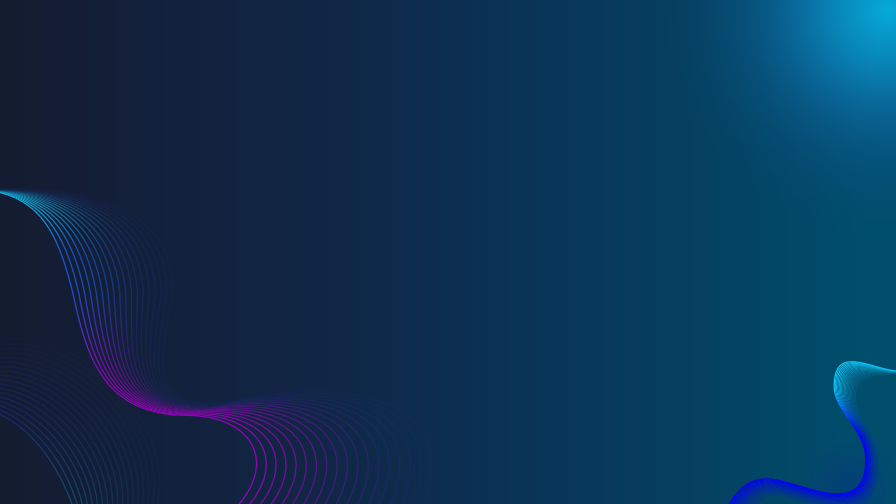
Write a WebGL 1 fragment shader that draws this background.

```glsl
precision highp float;
// Dark navy to teal gradient with a cyan glow in the top right corner and
// flowing ribbons of thin lines. Each ribbon blends an inner Bezier curve
// into an outer one, drawing evenly spaced strands that fade outwards.
uniform vec2 u_resolution;

const float STRANDS = 18.0;
const int STEPS = 16;
const float HALF_WIDTH = 0.0013;

const vec3 CYAN = vec3(0.06, 0.75, 0.95);
const vec3 AZURE = vec3(0.08, 0.36, 0.88);
const vec3 PURPLE = vec3(0.62, 0.0, 0.76);
const vec3 INDIGO = vec3(0.12, 0.18, 0.62);
const vec3 BLUE = vec3(0.01, 0.0, 0.96);

float segmentDistance(vec2 p, vec2 a, vec2 b) {
  vec2 pa = p - a, ba = b - a;
  float h = clamp(dot(pa, ba) / max(dot(ba, ba), 1e-7), 0.0, 1.0);
  return length(pa - ba * h);
}

// Cubic Bezier on two curves at once: inner in xy, outer in zw
vec4 bezier(vec4 a, vec4 b, vec4 c, vec4 d, float t) {
  float s = 1.0 - t;
  return s * s * s * a + 3.0 * s * s * t * b + 3.0 * s * t * t * c + t * t * t * d;
}

float lineCoverage(float dist, float pixel) {
  float edge = clamp((HALF_WIDTH - dist) / pixel + 0.5, 0.0, 1.0);
  return min(edge, 2.0 * HALF_WIDTH / pixel);
}

// Returns opacity in x and the strand position, inner 0 to outer 1, in y
vec2 ribbon(vec2 p, float pixel, vec4 a, vec4 b, vec4 c, vec4 d) {
  vec4 low = min(min(a, b), min(c, d));
  vec4 high = max(max(a, b), max(c, d));
  vec2 margin = vec2(HALF_WIDTH + pixel);
  if (any(lessThan(p, min(low.xy, low.zw) - margin)) ||
      any(greaterThan(p, max(high.xy, high.zw) + margin))) return vec2(0.0);

  vec2 best = vec2(0.0);
  vec4 start = a;
  for (int i = 1; i <= STEPS; i++) {
    vec4 end = bezier(a, b, c, d, float(i) / float(STEPS));
    for (float n = 0.0; n < STRANDS; n++) {
      float k = n / (STRANDS - 1.0);
      float dist = segmentDistance(p, mix(start.xy, start.zw, k), mix(end.xy, end.zw, k));
      float opacity = lineCoverage(dist, pixel) * mix(0.12, 1.0, pow(1.0 - k, 1.4));
      if (opacity > best.x) best = vec2(opacity, k);
    }
    start = end;
  }
  return best;
}

vec2 strongest(vec2 a, vec2 b) {
  return a.x > b.x ? a : b;
}

vec3 backdrop(float u) {
  vec3 col = mix(vec3(0.08, 0.105, 0.18), vec3(0.066, 0.147, 0.27), smoothstep(-0.1, 0.4, u));
  col = mix(col, vec3(0.045, 0.185, 0.32), clamp((u - 0.35) / 0.17, 0.0, 1.0));
  return mix(col, vec3(0.0, 0.305, 0.425), clamp((u - 0.52) / 0.45, 0.0, 1.0));
}

vec3 addCornerGlow(vec3 col, float dist) {
  float core = pow(clamp(1.0 - dist / 0.42, 0.0, 1.0), 2.0);
  vec3 light = mix(vec3(0.05, 0.33, 0.55), vec3(0.02, 0.67, 0.85), core);
  return mix(col, light, 1.0 - smoothstep(0.08, 0.46, dist));
}

// Large wave on the left
vec2 leftWave(vec2 p, float pixel) {
  vec4 bend = vec4(0.144, 0.421, 0.343, 0.421);
  vec4 pinch = vec4(0.370, 0.176, 0.440, 0.199);
  vec2 top = ribbon(p, pixel, vec4(0.0, 0.618, 0.0, 0.625),
    vec4(0.093, 0.595, 0.208, 0.630), vec4(0.120, 0.514, 0.343, 0.572), bend);
  vec2 middle = ribbon(p, pixel, bend,
    vec4(0.171, 0.294, 0.324, 0.294), vec4(0.204, 0.176, 0.278, 0.194), pinch);
  vec2 bottom = ribbon(p, pixel, pinch, vec4(0.498, 0.176, 0.694, 0.264),
    vec4(0.551, 0.086, 0.926, 0.201), vec4(0.472, -0.003, 0.838, -0.003));
  return strongest(top, strongest(middle, bottom));
}

// Small curl in the lower right
vec2 rightCurl(vec2 p, float pixel) {
  vec4 side = vec4(1.655, 0.234, 1.697, 0.213);
  vec4 belly = vec4(1.718, 0.088, 1.741, 0.083);
  vec4 foot = vec4(1.556, 0.044, 1.574, 0.009);
  vec2 head = ribbon(p, pixel, vec4(1.778, 0.264, 1.778, 0.259),
    vec4(1.725, 0.269, 1.748, 0.255), vec4(1.655, 0.317, 1.697, 0.264), side);
  vec2 neck = ribbon(p, pixel, side,
    vec4(1.655, 0.185, 1.697, 0.171), vec4(1.718, 0.148, 1.741, 0.139), belly);
  vec2 base = ribbon(p, pixel, belly,
    vec4(1.718, -0.019, 1.750, -0.042), vec4(1.620, 0.028, 1.644, -0.009), foot);
  vec2 tail = ribbon(p, pixel, foot, vec4(1.505, 0.058, 1.528, 0.028),
    vec4(1.475, 0.046, 1.505, 0.016), vec4(1.447, 0.0, 1.481, -0.030));
  return strongest(strongest(head, neck), strongest(base, tail));
}

void main() {
  vec2 uv = gl_FragCoord.xy / u_resolution;
  vec2 p = uv * vec2(16.0 / 9.0, 1.0);
  float pixel = 1.0 / u_resolution.y;

  vec3 col = addCornerGlow(backdrop(uv.x), distance(p, vec2(1.76, 0.98)));
  col = mix(col, vec3(0.04, 0.16, 0.55), 0.3 * (1.0 - smoothstep(0.0, 0.12, distance(p, vec2(1.69, 0.03)))));

  // Faint fan in the lower left corner
  vec2 fan = ribbon(p, pixel, vec4(0.0, 0.178, 0.0, 0.324), vec4(0.069, 0.144, 0.139, 0.352),
    vec4(0.116, 0.074, 0.347, 0.190), vec4(0.144, -0.003, 0.313, -0.003));
  col = mix(col, mix(vec3(0.06, 0.42, 0.60), INDIGO, smoothstep(0.0, 0.2, p.y)), 0.55 * fan.x);

  vec2 wave = leftWave(p, pixel);
  vec3 waveColor = mix(AZURE, CYAN, smoothstep(0.48, 0.62, p.y));
  waveColor = mix(PURPLE, waveColor, smoothstep(0.22, 0.47, p.y));
  col = mix(col, mix(waveColor, INDIGO, smoothstep(0.2, 1.0, wave.y)), 0.9 * wave.x);

  vec2 curl = rightCurl(p, pixel);
  col = mix(col, mix(BLUE, CYAN, smoothstep(0.13, 0.24, p.y)), curl.x);
  gl_FragColor = vec4(col, 1.0);
}
```
